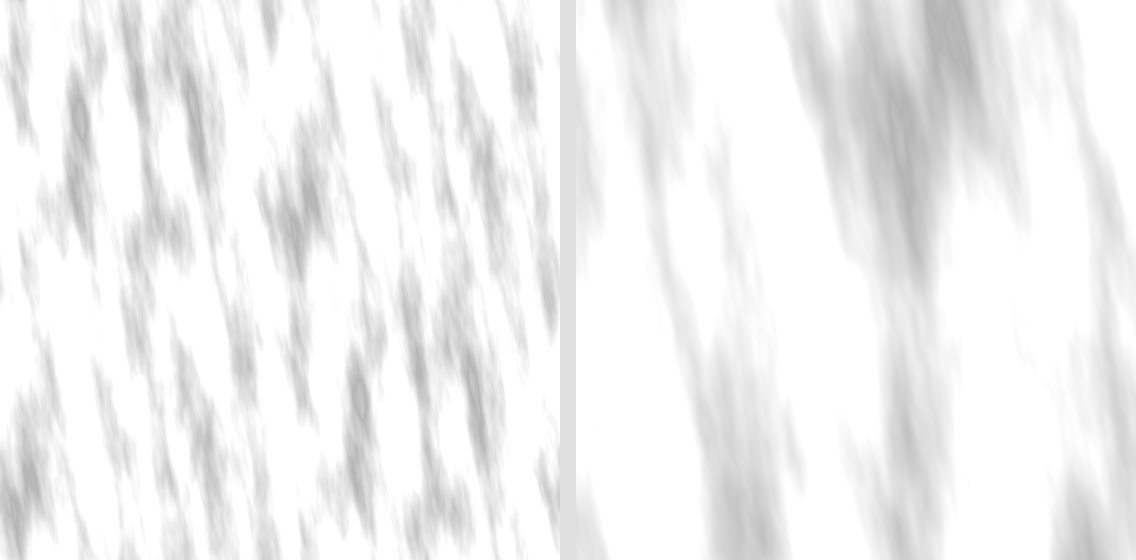
Left: the whole. Right: its middle third, enlarged.
Write a Shadertoy shader that draws this texture.

```glsl
// Soft grey wisps on white: tall, slightly leaning streaks of smoke.
// Layered gradient noise on a stretched, sheared lattice that wraps at the
// canvas edges; the light half is clipped to white, the darkest peaks fold.

const vec2  CELLS       = vec2(14.0, 4.0); // lattice cells of the coarsest layer
const float LEAN        = 2.0;             // whole cells of sideways drift per canvas
const int   LAYERS      = 5;
const float GAIN        = 0.5;             // strength of each finer layer
const float UPRIGHT     = 0.6;             // vertical slope, less than 1 draws longer streaks
const float NOISE_SIGMA = 0.208;           // spread of the summed layers
const float WHITE_POINT = -0.16;           // in sigmas: below this all is white
const float SHADE_SLOPE = 0.116;           // darkening per sigma
const float FOLD_SHADE  = 0.292;           // darkest shade, brightens again beyond
const vec3  PAPER       = vec3(1.0);
const float TAU         = 6.2831853;

// Random number from 0 to 1 for an integer cell
float hashCell(vec2 cell, int layer) {
    uvec2 k = uvec2(cell) * uvec2(1597u, 3571u) + uint(layer) * 7919u;
    uint h = (k.x ^ (k.y << 13)) * 73939u + k.y;
    h ^= h >> 15;
    h *= 277803u;
    h ^= h >> 13;
    h *= 668265u;
    h ^= h >> 16;
    return float(h & 65535u) / 65536.0;
}

// Wrap a cell on the sheared lattice in a half-drop repeat:
// half a canvas upward also shifts half a canvas sideways
vec2 wrapCell(vec2 cell, vec2 period, float lean) {
    float rows = 0.5 * period.y;
    float drop = 0.5 * (period.x + lean);
    float turns = floor(cell.y / rows);
    return vec2(mod(cell.x - turns * drop, period.x), cell.y - turns * rows);
}

// Slope contribution of one lattice corner
float corner(vec2 cell, vec2 offset, vec2 period, float lean, int layer) {
    float angle = TAU * hashCell(wrapCell(cell, period, lean), layer);
    return dot(vec2(cos(angle), UPRIGHT * sin(angle)), offset);
}

float gradientNoise(vec2 p, vec2 period, float lean, int layer) {
    vec2 cell = floor(p);
    vec2 f = p - cell;
    vec2 w = f * f * f * (f * (f * 6.0 - 15.0) + 10.0);
    vec2 e = vec2(1.0, 0.0);
    float a = corner(cell,        f,        period, lean, layer);
    float b = corner(cell + e.xy, f - e.xy, period, lean, layer);
    float c = corner(cell + e.yx, f - e.yx, period, lean, layer);
    float d = corner(cell + e.xx, f - e.xx, period, lean, layer);
    return mix(mix(a, b, w.x), mix(c, d, w.x), w.y);
}

// Sum of layers, each twice as fine and shifted to hide the lattice
float smoke(vec2 uv) {
    float sum = 0.0, strength = 1.0, scale = 1.0;
    for (int i = 0; i < LAYERS; i++) {
        vec2 period = CELLS * scale;
        float lean = LEAN * scale;
        vec2 p = uv * period + vec2(lean * uv.y, 0.0);
        p += vec2(0.37, 0.61) * float(i);
        sum += strength * gradientNoise(p, period, lean, i);
        strength *= GAIN;
        scale *= 2.0;
    }
    return sum / NOISE_SIGMA;
}

void mainImage(out vec4 fragColor, in vec2 fragCoord) {
    vec2 uv = fragCoord / iResolution.xy;

    // Clip the light side, fold the dark peaks into faint rings
    float shade = max(0.0, SHADE_SLOPE * (smoke(uv) - WHITE_POINT));
    shade = min(shade, 2.0 * FOLD_SHADE - shade);

    fragColor = vec4(PAPER - shade, 1.0);
}
```
